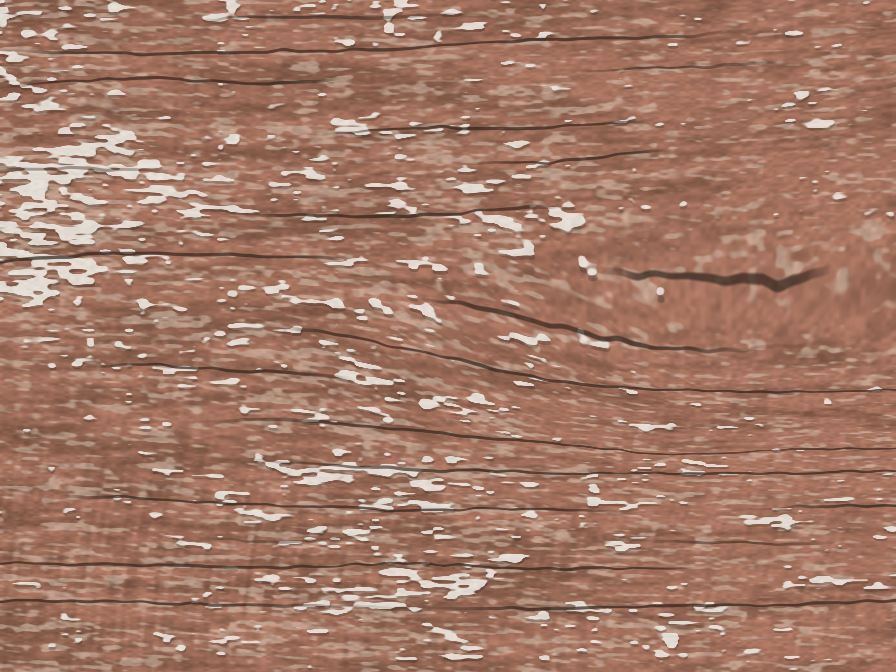
A WebGL 1 fragment shader for this texture:

```glsl
precision highp float;
// Weathered red-brown paint on a wooden board: warped horizontal grain,
// pale worn fibres, chipped white flakes, curved saw marks and thin dark cracks.
// Stretched value noise is thresholded by a broad map of wear.
uniform vec2 u_resolution;

#define FLAKE_LEVEL 0.735
#define FLAKE_GAIN 0.25
#define FIBRE_LEVEL 0.50
#define FIBRE_STRENGTH 0.62
#define SAW_STRENGTH 0.13
#define GRIT_STRENGTH 0.17
#define CRACK_ROWS 17.0
#define CRACK_WIDTH 0.0011
#define CRACK_DEPTH 0.72

float hash(vec2 p) {
  return fract(sin(dot(p, vec2(127.1, 311.7))) * 43758.5453);
}

float noise(vec2 p) {
  vec2 cell = floor(p);
  vec2 f = fract(p);
  f = f * f * (3.0 - 2.0 * f);
  float low = mix(hash(cell), hash(cell + vec2(1.0, 0.0)), f.x);
  float high = mix(hash(cell + vec2(0.0, 1.0)), hash(cell + 1.0), f.x);
  return mix(low, high, f.y);
}

float fbm(vec2 p) {
  float sum = 0.0;
  float weight = 0.571;
  for (int i = 0; i < 3; i++) {
    sum += weight * noise(p);
    p = p * 2.07 + vec2(17.3, 9.1);
    weight *= 0.5;
  }
  return sum;
}

// Soft elliptical spot, 1 at its centre
float spot(vec2 p, vec2 centre, vec2 size) {
  vec2 d = (p - centre) / size;
  return exp(-dot(d, d));
}

// Bend the grain: rising at the top, sinking to the right of the middle
vec2 grainSpace(vec2 p) {
  float rise = 0.04 * p.x * smoothstep(0.4, 0.7, p.y);
  float bend = (p.y - 0.46) / 0.15;
  float sink = 0.08 * smoothstep(0.35, 1.1, p.x) * exp(-bend * bend);
  float sway = 0.03 * (noise(p * vec2(2.0, 4.0)) - 0.5);
  return vec2(p.x, p.y - rise + sink + sway);
}

// How far the paint has worn away in each part of the board
float wearMap(vec2 p) {
  float wear = 0.95 * spot(p, vec2(0.02, 0.69), vec2(0.26, 0.16));
  wear += 0.60 * spot(p, vec2(0.0, 0.97), vec2(0.22, 0.08));
  wear += 0.42 * spot(p, vec2(0.68, 0.70), vec2(0.28, 0.20));
  wear += 0.48 * spot(p, vec2(0.62, 0.28), vec2(0.24, 0.17));
  wear += 0.35 * spot(p, vec2(0.70, 0.06), vec2(0.40, 0.07));
  return wear + 0.5 * (fbm(p * vec2(4.0, 8.0)) - 0.45);
}

float flakes(vec2 g, float wear) {
  float chips = 0.6 * fbm(g * vec2(17.0, 52.0)) + 0.4 * noise(g * vec2(52.0, 165.0) + 31.0);
  float level = FLAKE_LEVEL - FLAKE_GAIN * wear;
  return smoothstep(level - 0.012, level + 0.035, chips);
}

// Thin broken cracks, one wandering line in each row
float cracks(vec2 g, float pixel) {
  float row = floor(g.y * CRACK_ROWS);
  float centre = 0.5 + 0.5 * (hash(vec2(row, 4.0)) - 0.5);
  centre += 0.22 * (noise(vec2(g.x * 5.0, row * 7.0)) - 0.5);
  centre += 0.07 * (noise(vec2(g.x * 38.0, row * 3.0)) - 0.5);
  float dist = abs(fract(g.y * CRACK_ROWS) - centre) / CRACK_ROWS;
  float extent = smoothstep(0.42, 0.65, noise(vec2(g.x * 2.8 + row * 5.3, row * 11.0)));
  float width = CRACK_WIDTH * (0.5 + noise(vec2(g.x * 14.0, row)));
  return extent * (1.0 - smoothstep(width, width + 1.3 * pixel, dist));
}

void main() {
  vec2 p = gl_FragCoord.xy / u_resolution.y;
  float pixel = 1.0 / u_resolution.y;
  vec2 g = grainSpace(p);
  float wear = wearMap(p);

  // Painted wood, redder and smoother to the right
  vec3 darkBrown = vec3(0.51, 0.35, 0.28);
  vec3 redBrown = vec3(0.66, 0.455, 0.375);
  float tone = 0.65 * fbm(g * vec2(5.0, 42.0)) + 0.35 * noise(g * vec2(30.0, 150.0));
  float right = smoothstep(0.5, 1.2, p.x);
  vec3 color = mix(darkBrown, redBrown, smoothstep(0.22, 0.72, tone + 0.09 * right));

  // Curved saw marks crossing the grain
  vec2 fromHub = p - vec2(1.9, -0.1);
  vec2 arc = vec2(length(fromHub) * 135.0, atan(fromHub.y, -fromHub.x) * 22.0);
  float saw = noise(arc) - 0.5;
  float sawArea = 0.25 + spot(p, vec2(0.2, 0.15), vec2(0.5, 0.2)) + 0.4 * right;
  color *= 1.0 + SAW_STRENGTH * sawArea * saw;

  // Pale bare fibres
  float fibre = 0.55 * noise(g * vec2(24.0, 165.0) + 7.0);
  fibre += 0.45 * noise(vec2(g.x * 75.0, g.y * 230.0 + g.x * 18.0));
  fibre += 0.13 * (wear - 0.1) + 0.12 * saw * sawArea - 0.035 * right;
  float bare = smoothstep(FIBRE_LEVEL, FIBRE_LEVEL + 0.24, fibre);
  color = mix(color, vec3(0.80, 0.71, 0.64), FIBRE_STRENGTH * bare);

  // White flakes with a slim shadow below their edge
  float flake = flakes(g, wear);
  float shadow = flakes(g + vec2(-0.001, 0.004), wear) * (1.0 - flake);
  color *= 1.0 - 0.2 * shadow;
  color = mix(color, vec3(0.91, 0.89, 0.86), 0.93 * flake);

  // Fine grit and cracks
  float grit = noise(g * vec2(130.0, 270.0) + 53.0) - 0.5;
  color *= 1.0 + GRIT_STRENGTH * grit * (1.0 - 0.65 * flake);
  color = mix(color, vec3(0.20, 0.15, 0.12), CRACK_DEPTH * cracks(g, pixel));
  gl_FragColor = vec4(clamp(color, 0.0, 1.0), 1.0);
}
```
